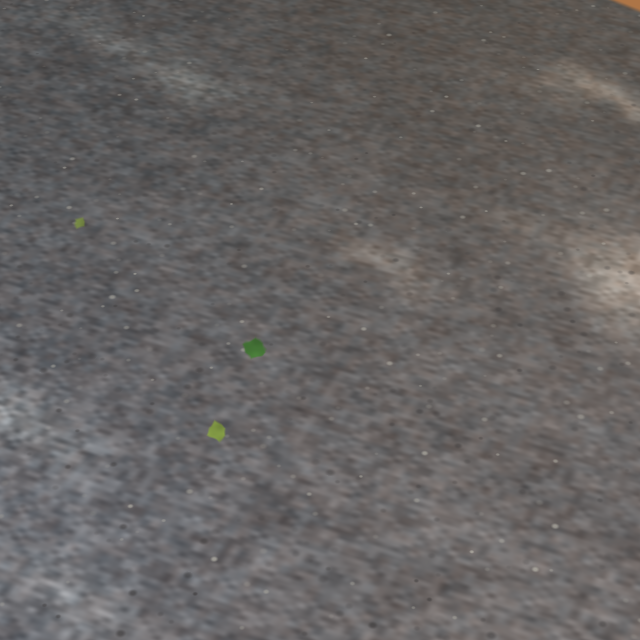
A WebGL 1 fragment shader for this texture:

```glsl
precision highp float;
// Worn asphalt seen at a slant, with soft sun patches, pale grit and a few fallen leaves.
uniform vec2 u_resolution;

const vec3 ROAD_NEAR = vec3(0.420, 0.413, 0.417);
const vec3 ROAD_FAR = vec3(0.342, 0.331, 0.318);
const vec3 COOL_TINT = vec3(-0.012, -0.002, 0.014);
const vec3 WARM_TINT = vec3(0.010, 0.000, -0.007);
const vec3 SUN_WARM = vec3(0.215, 0.190, 0.160);
const vec3 SUN_COOL = vec3(0.155, 0.160, 0.150);
const vec3 GRIT = vec3(0.70, 0.69, 0.65);
const vec3 PIT = vec3(0.23, 0.22, 0.22);
const vec3 LEAF_GREEN = vec3(0.25, 0.46, 0.19);
const vec3 LEAF_LIME = vec3(0.51, 0.61, 0.25);
const vec3 KERB = vec3(0.68, 0.46, 0.28);

float hash(vec2 p) {
  vec3 q = fract(p.xyx * 0.1031);
  q += dot(q, q.yzx + 33.33);
  return fract((q.x + q.y) * q.z);
}

float noise(vec2 p) {
  vec2 cell = floor(p);
  vec2 f = fract(p);
  f = f * f * (3.0 - 2.0 * f);
  float low = mix(hash(cell), hash(cell + vec2(1.0, 0.0)), f.x);
  float high = mix(hash(cell + vec2(0.0, 1.0)), hash(cell + vec2(1.0)), f.x);
  return mix(low, high, f.y);
}

vec2 rotate(vec2 p, float angle) {
  float c = cos(angle);
  float s = sin(angle);
  return vec2(c * p.x + s * p.y, c * p.y - s * p.x);
}

// Perspective ground plane: cells shrink towards the top
vec2 groundPlane(vec2 p, float horizon) {
  float depth = 1.0 / (horizon - p.y);
  return vec2((p.x - 0.5) * depth, 3.6 * depth);
}

// Signed stone texture made of three octaves, stretched along x
float stoneGrain(vec2 p) {
  p *= vec2(0.75, 1.1);
  float sum = 0.0;
  float weight = 0.52;
  for (int i = 0; i < 3; i++) {
    sum += weight * (noise(p) - 0.5);
    p = rotate(p, 0.35) * 0.53 + 17.3;
    weight *= 0.72;
  }
  return sum;
}

// Scattered soft dots of varied strength, at most one per cell
float specks(vec2 p, float chance, float radius) {
  vec2 cell = floor(p);
  vec2 centre = 0.25 + 0.5 * vec2(hash(cell + 3.7), hash(cell + 41.9));
  float size = radius * mix(0.6, 1.3, hash(cell + 71.3));
  float dotMask = 1.0 - smoothstep(size * 0.3, size * 1.5, length(fract(p) - centre));
  float strength = mix(0.2, 1.0, pow(hash(cell + 93.1), 2.0));
  return dotMask * strength * step(hash(cell + 12.6), chance);
}

// Blurred elliptical pool of light
float sunPatch(vec2 p, vec2 centre, vec2 radii, float angle) {
  vec2 q = rotate(p - centre, angle) / radii;
  return exp(-dot(q, q));
}

// Ragged diamond with a soft rim
float leaf(vec2 p, vec2 centre, float size, float angle) {
  vec2 q = rotate(p - centre, angle);
  float ragged = 0.45 * size * (noise(p * 110.0) - 0.5);
  float d = max(abs(q.x) + 0.35 * abs(q.y), abs(q.y) * 1.2) - size + ragged;
  return 1.0 - smoothstep(-0.003, 0.003, d);
}

void main() {
  vec2 p = gl_FragCoord.xy / u_resolution;
  vec2 ground = rotate(groundPlane(p, 2.8), -0.42);

  // Road tone, cooler on the left
  vec3 color = mix(ROAD_NEAR, ROAD_FAR, smoothstep(0.1, 1.05, p.y));
  color += mix(COOL_TINT, WARM_TINT, smoothstep(0.0, 0.8, p.x));
  color += 0.035 * (noise(rotate(p, -0.4) * vec2(5.0, 9.0)) - 0.5);

  // Sun patches with wavering outlines
  vec2 wobble = vec2(noise(p * 17.0), noise(p * 17.0 + 51.0)) - 0.5;
  vec2 s = p + 0.045 * wobble;
  float warm = sunPatch(s, vec2(0.98, 0.56), vec2(0.11, 0.065), -0.65);
  warm += 0.75 * sunPatch(s, vec2(0.95, 0.85), vec2(0.11, 0.024), -0.28);
  warm += 0.55 * sunPatch(s, vec2(0.60, 0.59), vec2(0.09, 0.024), -0.45);
  warm += 0.28 * sunPatch(s, vec2(0.80, 0.66), vec2(0.06, 0.025), -0.3);
  float cool = 0.75 * sunPatch(s, vec2(0.31, 0.87), vec2(0.07, 0.018), -0.3);
  cool += 0.45 * sunPatch(s, vec2(0.17, 0.94), vec2(0.12, 0.025), -0.4);
  cool += 0.75 * sunPatch(s, vec2(0.02, 0.35), vec2(0.11, 0.055), -0.5);
  cool += 0.45 * sunPatch(s, vec2(0.12, 0.06), vec2(0.13, 0.06), -0.5);
  color += SUN_WARM * warm + SUN_COOL * cool;

  // Stone grain, strongest close by and in the light
  float contrast = mix(0.26, 0.11, smoothstep(0.0, 1.0, 0.7 * p.y + 0.3 * p.x));
  contrast *= 1.0 + 0.9 * (warm + cool);
  color += contrast * stoneGrain(ground * 250.0);
  color += 0.022 * (noise(ground * 140.0 + 9.0) - 0.5) * vec3(1.0, -0.3, -1.0);

  // Dark pits and pale grit
  float nearness = mix(1.0, 0.5, p.y);
  color = mix(color, PIT, 0.6 * nearness * specks(ground * 95.0 + 30.0, 0.16, 0.20));
  color = mix(color, GRIT, 0.85 * nearness * specks(ground * 75.0, 0.14, 0.13));

  // Leaves and the kerb corner
  float leafShade = 1.0 + 0.25 * (noise(p * 90.0) - 0.5);
  color = mix(color, LEAF_GREEN * leafShade, 0.9 * leaf(p, vec2(0.396, 0.456), 0.017, 0.5));
  color = mix(color, LEAF_LIME * leafShade, 0.9 * leaf(p, vec2(0.339, 0.326), 0.013, -0.5));
  color = mix(color, LEAF_LIME * leafShade, 0.75 * leaf(p, vec2(0.125, 0.652), 0.008, 0.2));
  float kerbLine = p.y - 1.0 + 0.4 * (p.x - 0.955);
  color = mix(color, KERB, smoothstep(-0.004, 0.005, kerbLine));

  gl_FragColor = vec4(clamp(color, 0.0, 1.0), 1.0);
}
```
